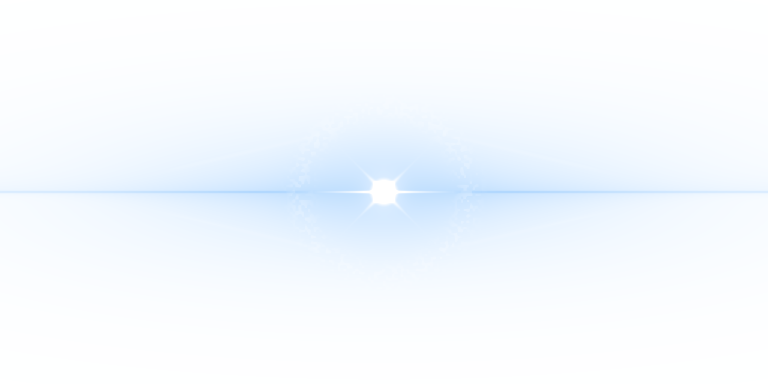
Write a WebGL 1 fragment shader that draws this background.

```glsl
precision highp float;

uniform vec2 u_resolution;

#define TINT vec3(1.0, 0.51, 0.01)
#define HALO_SIZE vec2(0.86, 0.23)
#define HALO_DEPTH 0.16
#define DISC_DEPTH 0.045
#define BAND_DEPTH 0.10
#define LINE_DEPTH 0.12
#define CORE_RADIUS 0.033
#define RAY_LENGTH 0.034
#define STREAK_LENGTH 0.13
#define RING_RADIUS 0.22
#define SPECKLE_CELLS 128.0

float hash(vec2 p) {
  return fract(sin(dot(p, vec2(127.1, 311.7))) * 43758.5453);
}

float noise(vec2 p) {
  vec2 cell = floor(p);
  vec2 f = fract(p);
  f = f * f * (3.0 - 2.0 * f);
  float low = mix(hash(cell), hash(cell + vec2(1.0, 0.0)), f.x);
  float high = mix(hash(cell + vec2(0.0, 1.0)), hash(cell + 1.0), f.x);
  return mix(low, high, f.y);
}

float gauss(float x, float width) {
  return exp(-x * x / (width * width));
}

// Amount of blue: wide halo, inner disc, horizon band and thin line
float blueDepth(vec2 p) {
  float q = length(p / HALO_SIZE);
  float depth = HALO_DEPTH * exp(-1.4 * pow(q, 1.3));
  float r = length(p * vec2(0.85, 1.15));
  depth += DISC_DEPTH * exp(-pow(r / 0.2, 3.0));

  // The band stays soft above the horizon and thins out below it
  float x = abs(p.x);
  float outer = smoothstep(0.25, 0.95, x);
  float bandHeight = p.y > 0.0 ? mix(0.045, 0.032, outer) : mix(0.040, 0.007, outer);
  float band = mix(0.4, 1.0, smoothstep(0.0, 0.28, x)) * (1.0 - 0.55 * outer);
  depth += BAND_DEPTH * band * exp(-abs(p.y) / bandHeight);

  float line = smoothstep(0.06, 0.35, x) * (1.0 - 0.3 * outer);
  depth += LINE_DEPTH * line * gauss(p.y, 0.0030);
  return depth;
}

// Faint slanted edges and a speckled ring that lighten the halo
float haloDetail(vec2 p) {
  vec2 a = abs(p);
  float slant = gauss(a.y + 0.234 * a.x - 0.187, 0.005);
  slant *= smoothstep(0.1, 0.25, a.x) * (1.0 - smoothstep(0.45, 0.65, a.x));
  float ring = gauss(length(p) - RING_RADIUS, 0.030);
  float speckle = smoothstep(0.45, 0.75, noise(p * SPECKLE_CELLS));
  return 0.12 * slant + 0.20 * ring * speckle;
}

// White core, four diagonal rays and a horizontal streak
float starLight(vec2 p) {
  float r = length(p);
  float core = 1.0 - smoothstep(CORE_RADIUS * 0.7, CORE_RADIUS * 1.25, r);
  float glow = 0.5 * gauss(r, CORE_RADIUS * 1.5);
  vec2 a = abs(p);
  float along = (a.x + a.y) * 0.7071;
  float across = (a.x - a.y) * 0.7071;
  float rayWidth = 0.0022 + 0.009 * exp(-along / 0.035);
  float rays = 2.0 * exp(-along / RAY_LENGTH) * gauss(across, rayWidth);
  float streakWidth = 0.0024 + 0.004 * exp(-a.x / 0.03);
  float streak = 1.2 * gauss(p.x, STREAK_LENGTH) * gauss(p.y, streakWidth);
  return clamp(core + glow + rays + streak, 0.0, 1.0);
}

void main() {
  vec2 p = (gl_FragCoord.xy - 0.5 * u_resolution) / u_resolution.y;
  float depth = blueDepth(p) * (1.0 - haloDetail(p));
  vec3 sky = vec3(1.0) - TINT * depth;
  vec3 color = mix(sky, vec3(1.0), starLight(p));
  gl_FragColor = vec4(clamp(color, 0.0, 1.0), 1.0);
}
```
